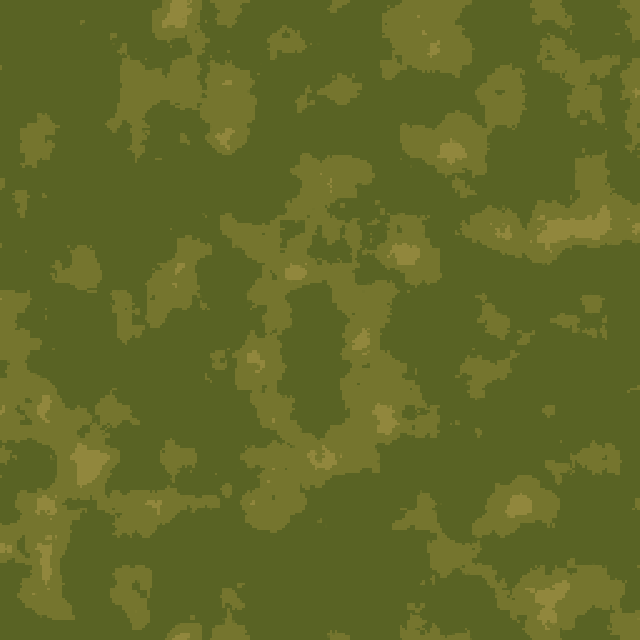
This texture is drawn by a WebGL 2 fragment shader. Its source:

```glsl
#version 300 es
precision highp float;

uniform vec2 u_resolution;
out vec4 fragColor;

// Integer hash to a value in 0..1
float hash(ivec2 cell, int seed) {
    uint h = uint(cell.x + 64) * 1597334677u ^ uint(cell.y + 64) * 3812015801u;
    h ^= uint(seed + 1) * 2654435769u;
    h = (h ^ (h >> 16)) * 2146121005u;
    h = (h ^ (h >> 15)) * 2221713035u;
    return float((h ^ (h >> 16)) >> 8) / 16777216.0;
}

// Lattice values, shifted per quadrant to keep the coverage even
float latticeValue(ivec2 cell, int halfCount, int seed) {
    ivec2 quadrant = cell / halfCount;
    float base = hash(cell - quadrant * halfCount, seed);
    return fract(base + 0.25 * float(quadrant.x + 2 * quadrant.y));
}

float valueNoise(vec2 uv, int count, int seed) {
    vec2 p = uv * float(count);
    ivec2 cell = ivec2(floor(p));
    vec2 f = fract(p);
    f = f * f * (3.0 - 2.0 * f);
    int halfCount = count / 2;
    float a = latticeValue(cell, halfCount, seed);
    float b = latticeValue(cell + ivec2(1, 0), halfCount, seed);
    float c = latticeValue(cell + ivec2(0, 1), halfCount, seed);
    float d = latticeValue(cell + ivec2(1, 1), halfCount, seed);
    return mix(mix(a, b, f.x), mix(c, d, f.x), f.y);
}

// Five octaves, normalised to 0..1
float fractalNoise(vec2 uv) {
    float sum = 0.0;
    float total = 0.0;
    float amplitude = 1.0;
    int count = 14;
    for (int octave = 0; octave < 5; octave++) {
        sum += amplitude * valueNoise(uv, count, octave);
        total += amplitude;
        amplitude *= 0.53;
        count *= 2;
    }
    return sum / total;
}

void main() {
    // Snap to a coarse grid for blocky outlines
    vec2 uv = gl_FragCoord.xy / u_resolution;
    vec2 blockUv = (floor(uv * 256.0) + 0.5) / 256.0;
    float height = fractalNoise(blockUv);

    // Moss ground, dry patches, pale crests
    vec3 color = vec3(0.35, 0.39, 0.14);
    color = mix(color, vec3(0.46, 0.46, 0.18), smoothstep(0.567, 0.569, height));
    color = mix(color, vec3(0.57, 0.53, 0.24), smoothstep(0.745, 0.747, height));
    fragColor = vec4(color, 1.0);
}
```
